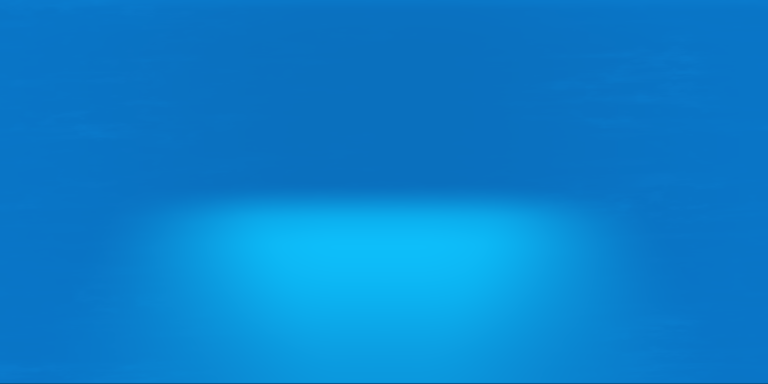
This background is drawn by a Shadertoy shader. Its source:

```glsl
const vec3 DEEP_BLUE = vec3(0.040, 0.438, 0.745);
const vec3 SIDE_BLUE = vec3(0.035, 0.458, 0.778);
const vec3 GLOW_CYAN = vec3(0.050, 0.745, 0.980);
const vec3 PAINT_LIGHT = vec3(0.050, 0.530, 0.850);
const vec3 BORDER_NAVY = vec3(0.030, 0.340, 0.560);
const float GLOW_CENTER = 0.493;
const float GLOW_HALF_WIDTH = 0.258;
const float HORIZON = 0.482;
const float RISE_ABOVE = 0.046;
const float RISE_BELOW = 0.062;
const float RISE_TAIL = 0.130;
const float PAINT_STRENGTH = 0.20;
const float BORDER_HEIGHT = 0.003;

float hash(vec2 p) {
    vec3 q = fract(vec3(p.xyx) * 0.1031);
    q += dot(q, q.yzx + 33.33);
    return fract((q.x + q.y) * q.z);
}

float noise(vec2 p) {
    vec2 cell = floor(p);
    vec2 f = fract(p);
    f = f * f * (3.0 - 2.0 * f);
    float low = mix(hash(cell), hash(cell + vec2(1, 0)), f.x);
    float high = mix(hash(cell + vec2(0, 1)), hash(cell + vec2(1, 1)), f.x);
    return mix(low, high, f.y);
}

float fbm(vec2 p) {
    float sum = 0.0;
    float weight = 0.5;
    for (int i = 0; i < 4; i++) {
        sum += weight * noise(p);
        p = p * 2.03 + 17.3;
        weight *= 0.5;
    }
    return sum;
}

// Soft-edged pool of light with a slow rise under the horizon, dimmer at the floor
float glowAmount(vec2 uv) {
    float depth = clamp((HORIZON - uv.y) / HORIZON, 0.0, 1.0);
    float side = abs(uv.x - GLOW_CENTER);
    float y = uv.y + 0.012 * smoothstep(0.12, 0.32, side);
    float edge = 1.0 - smoothstep(HORIZON - RISE_BELOW, HORIZON + RISE_ABOVE, y);
    float tail = 1.0 - smoothstep(HORIZON - RISE_TAIL, HORIZON + RISE_ABOVE, y);
    float top = mix(edge, tail, 0.45);
    float softness = mix(0.110, 0.215, depth);
    float body = 1.0 - smoothstep(GLOW_HALF_WIDTH - softness, GLOW_HALF_WIDTH + softness, side);
    float fade = mix(1.0, 0.50, smoothstep(0.22, 1.05, depth));
    float core = 1.0 - 0.16 * smoothstep(0.05, 0.25, side);
    return top * body * fade * core;
}

// Dry brush strokes, gathered in patches near the sides
float paintAmount(vec2 uv) {
    vec2 p = vec2(uv.x * 2.0, uv.y - 0.05 * uv.x);
    float strokes = fbm(p * vec2(5.0, 50.0));
    float grain = fbm(p * vec2(24.0, 60.0) + 40.0);
    float patches = smoothstep(0.38, 0.66, fbm(p * vec2(3.5, 9.0) + 8.0));
    float sides = mix(0.22, 1.0, smoothstep(0.10, 0.38, abs(uv.x - GLOW_CENTER)));
    float dry = smoothstep(0.42, 0.78, strokes) + 0.7 * smoothstep(0.44, 0.75, grain);
    return sides * dry * mix(0.25, 1.0, patches);
}

void mainImage(out vec4 fragColor, in vec2 fragCoord) {
    vec2 uv = fragCoord / iResolution.xy;

    // Backdrop
    float side = smoothstep(0.05, 0.54, abs(uv.x - GLOW_CENTER));
    float topLight = 0.4 * smoothstep(0.86, 1.02, uv.y);
    float lowLight = 0.25 * (1.0 - smoothstep(0.0, 0.45, uv.y));
    vec3 color = mix(DEEP_BLUE, SIDE_BLUE, min(side + topLight + lowLight, 1.0));

    // Brushwork and bright top rim
    color = mix(color, PAINT_LIGHT, PAINT_STRENGTH * paintAmount(uv));
    float rim = smoothstep(0.970, 1.0, uv.y + 0.012 * (fbm(uv * vec2(9.0, 40.0)) - 0.5));
    color = mix(color, PAINT_LIGHT, 0.24 * rim);

    // Light pool
    color = mix(color, GLOW_CYAN, glowAmount(uv));

    // Thin floor line
    float pixel = 1.0 / iResolution.y;
    float border = 1.0 - smoothstep(BORDER_HEIGHT - 0.5 * pixel, BORDER_HEIGHT + 0.5 * pixel, uv.y);
    color = mix(color, BORDER_NAVY, border);

    fragColor = vec4(color, 1.0);
}
```
